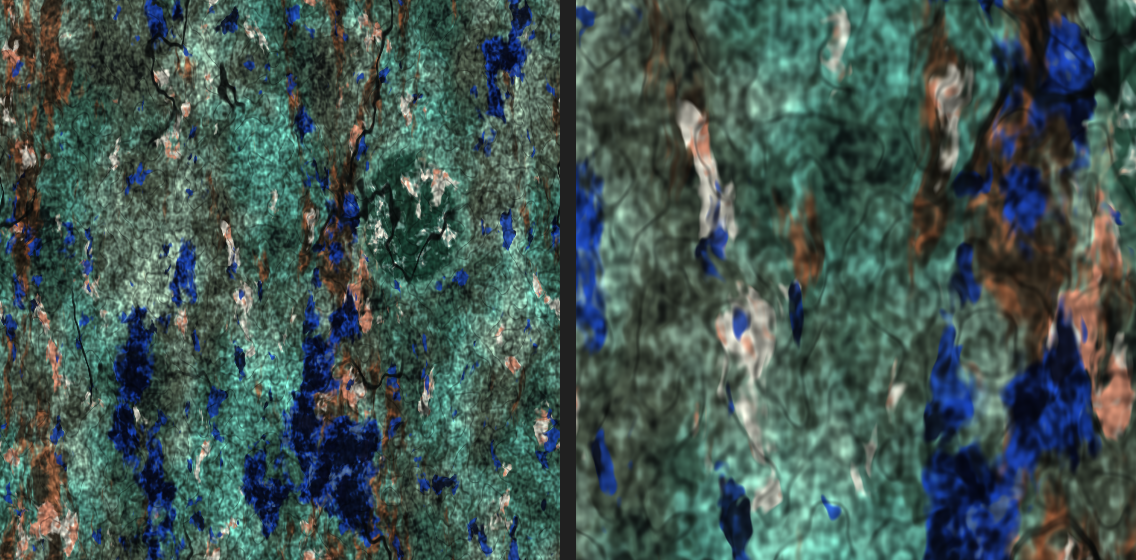
Left: the whole. Right: its middle third, enlarged.
This texture is drawn by a Shadertoy shader. Its source:

```glsl
// Weathered copper ore: mottled malachite green with azurite clumps, rust
// streaks, cream flecks, a speckled nodule and dark cracks. Every layer is
// wrapped gradient noise, stretched along the vertical, so the square tiles.

const vec3 SOOT      = vec3(0.07, 0.10, 0.10);
const vec3 MOSS      = vec3(0.23, 0.31, 0.27);
const vec3 TEAL      = vec3(0.34, 0.48, 0.45);
const vec3 PALE      = vec3(0.52, 0.71, 0.66);
const vec3 CREAM     = vec3(0.80, 0.79, 0.74);
const vec3 PINK      = vec3(0.70, 0.46, 0.37);
const vec3 NAVY      = vec3(0.02, 0.04, 0.13);
const vec3 AZURITE   = vec3(0.07, 0.20, 0.56);
const vec3 SLATE     = vec3(0.27, 0.35, 0.42);
const vec3 UMBER     = vec3(0.17, 0.12, 0.08);
const vec3 RUST      = vec3(0.50, 0.27, 0.16);
const vec3 DEEP_GREEN = vec3(0.08, 0.22, 0.17);

const float WARP          = 0.022; // how far the layers are bent
const float CLUMP_LEVEL   = 0.47;  // higher: less azurite
const float FLECK_LEVEL   = 0.46;  // higher: fewer cream flecks
const float RUST_LEVEL    = 0.56;  // higher: less rust
const float GRAIN         = 0.50;  // strength of the fine grain
const float RUST_LEFT     = 0.05;
const float RUST_MIDDLE   = 0.63;
const vec2  NODULE_CENTRE = vec2(0.73, 0.61);
const vec2  NODULE_RADII  = vec2(0.095, 0.140);

vec2 gradientAt(ivec2 cell, ivec2 period, int seed) {
    cell = ((cell % period) + period) % period;
    uint h = uint(cell.x) * 374761393u + uint(cell.y) * 668265263u + uint(seed) * 974711u;
    h = (h ^ (h >> 13)) * 1274126177u;
    h = (h ^ (h >> 15)) * 668265263u;
    h ^= h >> 16;
    float angle = float(h & 65535u) * 6.28319 / 65536.0;
    return vec2(cos(angle), sin(angle));
}

// Gradient noise that wraps over the unit square
float noise(vec2 uv, ivec2 period, int seed) {
    vec2 p = uv * vec2(period);
    ivec2 c = ivec2(floor(p));
    vec2 f = fract(p);
    vec2 s = f * f * f * (f * (f * 6.0 - 15.0) + 10.0);
    ivec2 e = ivec2(1, 0);
    float a = dot(gradientAt(c, period, seed), f);
    float b = dot(gradientAt(c + e.xy, period, seed), f - vec2(1, 0));
    float d = dot(gradientAt(c + e.yx, period, seed), f - vec2(0, 1));
    float g = dot(gradientAt(c + e.xx, period, seed), f - vec2(1, 1));
    return mix(mix(a, b, s.x), mix(d, g, s.x), s.y);
}

float fbm(vec2 uv, ivec2 period, int octaves, float gain, int seed) {
    float sum = 0.0, amplitude = 1.0;
    for (int i = 0; i < octaves; i++) {
        sum += amplitude * noise(uv, period, seed + i);
        uv += vec2(0.137, 0.291);
        period *= 2;
        amplitude *= gain;
    }
    return sum;
}

// Soft vertical band around x = centre, wrapped
float band(float x, float centre, float width) {
    float d = (fract(x - centre + 0.5) - 0.5) / width;
    return exp(-d * d);
}

void mainImage(out vec4 fragColor, in vec2 fragCoord) {
    vec2 uv = fragCoord / iResolution.xy;
    vec2 bend = vec2(fbm(uv, ivec2(5, 4), 5, 0.6, 11), fbm(uv, ivec2(5, 4), 5, 0.6, 23));
    vec2 p = uv + WARP * bend;
    float grain = fbm(uv, ivec2(96, 72), 2, 0.8, 31);
    float mottle = fbm(p, ivec2(26, 18), 4, 0.75, 41);
    float region = fbm(p, ivec2(3, 2), 3, 0.5, 53);

    // Malachite ground
    float tone = fbm(p, ivec2(6, 4), 6, 0.70, 61) + 0.25 * grain;
    vec3 col = mix(SOOT, MOSS, smoothstep(-0.75, -0.22, tone));
    col = mix(col, TEAL, smoothstep(-0.20, 0.22, tone));
    col = mix(col, PALE, smoothstep(0.20, 0.72, tone));
    float hue = fbm(p, ivec2(5, 3), 4, 0.6, 71);
    col *= mix(vec3(1.12, 0.98, 0.92), vec3(0.80, 1.06, 1.02), smoothstep(-0.35, 0.35, hue));

    // Rust streaks, gathered in two columns
    float columns = max(band(p.x, RUST_LEFT, 0.075), band(p.x, RUST_MIDDLE, 0.085));
    float streak = fbm(p, ivec2(18, 4), 5, 0.65, 83) + 0.55 * columns + 0.2 * region;
    float rust = smoothstep(RUST_LEVEL - 0.2, RUST_LEVEL + 0.2, streak);
    col = mix(col, mix(UMBER, RUST, smoothstep(-0.25, 0.55, mottle)), 0.85 * rust);

    // Nodule: deep green core, pale rim, cream speckle
    vec2 q = (fract(p - NODULE_CENTRE + 0.5) - 0.5) / NODULE_RADII;
    float radius = length(q) + 0.12 * bend.x;
    float core = 1.0 - smoothstep(0.82, 0.98, radius + 0.12 * mottle);
    float rim = smoothstep(0.80, 0.95, radius) * (1.0 - smoothstep(1.0, 1.12, radius));
    vec3 nodule = mix(DEEP_GREEN, TEAL, smoothstep(0.0, 0.4, mottle));
    nodule = mix(nodule, CREAM, smoothstep(0.36, 0.60, mottle));
    col = mix(col, nodule, 0.85 * core);
    col = mix(col, PALE * vec3(0.75, 0.90, 0.85), 0.6 * rim);

    // Cream and pink flecks, longer than wide
    float fleck = fbm(p, ivec2(15, 8), 5, 0.6, 97) + 0.15 * region + 0.10 * columns;
    float cream = smoothstep(FLECK_LEVEL - 0.06, FLECK_LEVEL + 0.12, fleck);
    col = mix(col, mix(CREAM, PINK, smoothstep(0.0, 0.5, mottle + 0.4 * columns)), 0.9 * cream);

    // Azurite: large clumps and small scattered specks
    float clump = fbm(p, ivec2(6, 3), 6, 0.58, 113) + 0.14 * band(p.x, 0.55, 0.2) - 0.5 * core;
    float speck = fbm(p, ivec2(22, 11), 4, 0.6, 127) - 0.25 * region - 0.3 * core;
    float big = smoothstep(CLUMP_LEVEL - 0.05, CLUMP_LEVEL + 0.06, clump);
    float small = smoothstep(0.40, 0.54, speck);
    float depth = smoothstep(CLUMP_LEVEL, CLUMP_LEVEL + 0.28, clump);
    vec3 blue = mix(NAVY, AZURITE, smoothstep(-0.30, 0.60, mottle + 0.4 * grain + 0.25 - 0.45 * depth));
    blue = mix(blue, SLATE, 0.7 * smoothstep(0.35, 0.70, mottle + 0.3 * hue));
    col = mix(col, mix(AZURITE, NAVY, smoothstep(0.1, -0.4, mottle)), 0.85 * small);
    col = mix(col, blue, 0.95 * big);

    // Long cracks, fine crackle and grain
    float ridge = abs(fbm(p, ivec2(6, 3), 4, 0.5, 139));
    float open = smoothstep(0.05, 0.30, noise(p, ivec2(5, 4), 151) + 0.12 * columns);
    col = mix(col, SOOT * 0.4, 0.85 * open * (1.0 - smoothstep(0.010, 0.045, ridge)));
    float crackle = abs(noise(p, ivec2(38, 27), 163));
    col *= 1.0 - 0.28 * (1.0 - smoothstep(0.0, 0.10, crackle));
    col *= 1.0 + GRAIN * grain + 0.22 * mottle;
    fragColor = vec4(clamp(col, 0.0, 1.0), 1.0);
}
```
